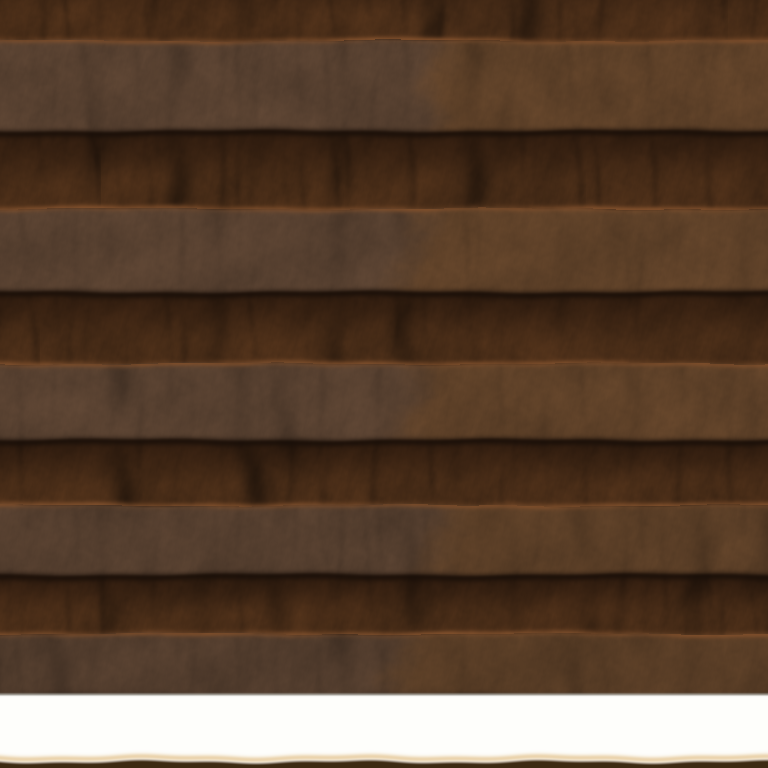
Write a three.js fragment shader that draws this texture.

```glsl
// Stacked timber slats: five lit faces with dark recesses between them, narrowing
// downward, above a bright gap. A quadratic spaces the rows; layered sines
// and cellular streaks give the wood its stains, grain and cracks.

varying vec2 vUv;

// Row layout, measured down from the top edge
const float FIRST_TOP = 0.053;
const float PITCH = 0.2275;
const float SHRINK = 0.0086;
const float FACE_SHARE = 0.53;
const float GAP_TOP = 0.904;
const float GAP_BOTTOM = 0.992;
const float EDGE = 0.0028;
const float LIP_WIDTH = 0.0045;
const float JOINT_X = 0.56;

const vec3 FACE_COOL = vec3(0.345, 0.255, 0.190);
const vec3 FACE_WARM = vec3(0.370, 0.255, 0.158);
const vec3 RECESS_TOP = vec3(0.195, 0.115, 0.060);
const vec3 RECESS_LOW = vec3(0.285, 0.175, 0.092);
const vec3 LIP = vec3(0.500, 0.310, 0.170);
const vec3 SHADOW = vec3(0.095, 0.055, 0.030);
const vec3 GAP_LIGHT = vec3(0.995, 0.995, 0.985);
const vec3 GAP_RIM = vec3(0.920, 0.830, 0.680);
const vec3 GAP_HAZE = vec3(0.500, 0.490, 0.440);
const vec3 SILL = vec3(0.240, 0.165, 0.070);

float hash(float n) {
  return fract(sin(n * 127.1 + 3.7) * 4375.85);
}

// Gaussian line profile
float line(float dist, float width) {
  return exp(-dist * dist / (width * width));
}

// Layered sines, each octave turned and bent by the one before
float stain(vec2 p) {
  float sum = 0.0;
  float amp = 0.5;
  for (int i = 0; i < 5; i++) {
    sum += amp * sin(p.x + 1.7 * sin(p.y)) * cos(p.y - 0.8 * sin(p.x));
    p = mat2(1.5, 1.1, -1.1, 1.5) * p + vec2(2.3, 5.1);
    amp *= 0.6;
  }
  return sum;
}

// Tilted streaks, one at a random place in each cell along x
float streaks(vec2 p, float cells, float seed) {
  float x = p.x * cells;
  float cell = floor(x);
  float sum = 0.0;
  for (int k = -1; k <= 1; k++) {
    float id = cell + float(k);
    float r = hash(id + seed * 31.0);
    float tilt = (hash(id + seed * 17.0 + 5.0) - 0.3) * 0.22;
    float bend = 0.07 * sin(p.y * 45.0 + r * 20.0);
    float dist = x - id - r - (tilt * p.y + bend / cells) * cells;
    float broken = 0.6 + 0.4 * sin(p.y * 38.0 + r * 40.0);
    sum += r * r * broken * line(dist, 0.09 + 0.12 * r);
  }
  return sum;
}

void main() {
  vec2 p = vec2(vUv.x, 1.0 - vUv.y);
  float wave = 0.0012 * sin(p.x * 13.0 + p.y * 21.0) + 0.0006 * sin(p.x * 47.0 + p.y * 60.0);
  float y = p.y + wave;

  // Invert the row spacing to find the row and the place inside it
  float root = sqrt(max(PITCH * PITCH - 4.0 * SHRINK * (y - FIRST_TOP), 0.0));
  float t = (PITCH - root) / (2.0 * SHRINK);
  float row = floor(t);
  float f = t - row;
  float lipDist = (f - floor(f + 0.5)) * root;
  float underDist = (f - FACE_SHARE) * root;
  float fromCentre = abs(fract(f - 0.5 * FACE_SHARE + 0.5) - 0.5);
  float face = 1.0 - smoothstep(-EDGE, EDGE, (fromCentre - 0.5 * FACE_SHARE) * root);

  // Wood texture
  vec2 local = vec2(p.x, f * root);
  float blotch = stain(p * vec2(17.0, 24.0) + row * 4.3);
  float grain = stain(vec2(p.x * 95.0 + p.y * 22.0, p.y * 30.0) + row * 7.0);
  float fine = stain(p * vec2(210.0, 170.0));
  float cracks = streaks(local, 13.0, row + 2.0);
  float fibres = streaks(local, 38.0, row + 9.0);

  // Lit faces: cool boards on the left, warm ones past an uneven joint
  float joint = JOINT_X + 0.025 * sin(row * 2.4 + 1.0) - 0.2 * local.y;
  float warm = smoothstep(-0.035, 0.035, p.x - joint + 0.03 * blotch);
  vec3 faceColor = mix(FACE_COOL, FACE_WARM, warm);
  faceColor *= 1.0 + 0.09 * blotch + 0.05 * grain + 0.03 * fine;
  faceColor *= 1.0 - 0.20 * cracks - 0.08 * fibres;
  faceColor *= 1.0 - 0.07 * max(row - 2.0, 0.0) * 0.5;

  // Recesses: shaded under each face and lighter toward the next lip
  float depth = clamp((f - FACE_SHARE) / (1.0 - FACE_SHARE), 0.0, 1.0);
  vec3 recessColor = mix(RECESS_TOP, RECESS_LOW, smoothstep(0.0, 0.75, depth));
  recessColor *= 1.0 + 0.12 * blotch + 0.08 * grain + 0.04 * fine;
  recessColor *= 1.0 - 0.42 * cracks - 0.18 * fibres;

  // Worn bright lip on top and a dark line beneath
  vec3 color = mix(recessColor, faceColor, face);
  float wear = clamp(0.55 + 0.35 * blotch + 0.25 * sin(p.x * 9.0 + row * 3.0), 0.2, 0.9);
  color = mix(color, LIP, wear * line(lipDist, LIP_WIDTH));
  color = mix(color, SHADOW, 0.75 * line(underDist - 0.002, 0.0055));

  // Bright gap with tinted rims, then the sill
  float sillLine = GAP_BOTTOM + 0.0015 * sin(p.x * 24.0) + 0.0008 * sin(p.x * 61.0);
  color = mix(color, SILL, smoothstep(-EDGE, EDGE, p.y - sillLine));
  float gap = smoothstep(-EDGE, EDGE, p.y - GAP_TOP) * (1.0 - smoothstep(-EDGE, EDGE, p.y - sillLine));
  float rim = line(p.y - sillLine + 0.005, 0.004);
  color = mix(color, mix(GAP_LIGHT, GAP_RIM, rim), gap);
  color = mix(color, GAP_HAZE, 0.4 * line(p.y - GAP_TOP, 0.002));

  gl_FragColor = vec4(color, 1.0);
}
```
